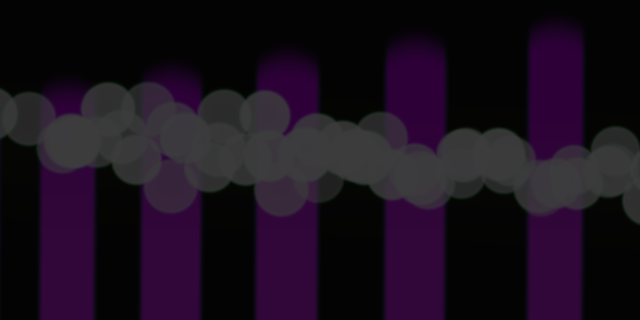
Reproduce this background procedurally as a Shadertoy shader.

```glsl
// Dim grey bokeh discs drifting in a wavy band across soft violet pillars on black.

float hash(vec2 p) {
    return fract(sin(dot(p, vec2(12.9898, 78.233))) * 43758.5453);
}

// Centre of one disc: each strand is an even row bent by slow and fast waves.
vec2 discCentre(int strand, float i) {
    if (strand == 0)
        return vec2(-0.026 + 0.122 * i,
                    0.617 - 0.0083 * i + 0.057 * cos(2.0 * i - 7.0) + 0.052 * sin(0.4 * (i - 1.0)));
    if (strand == 1)
        return vec2(0.195 + 0.1146 * i,
                    0.505 - 0.0052 * i - 0.052 * cos(1.9 * (i - 3.0)) - 0.026 * sin(0.4 * i) + 0.078 * exp(-i));
    return vec2(0.234 + 0.151 * i,
                0.583 - 0.0117 * i - 0.034 * cos(1.9 * (i - 3.5)));
}

// Pillars grow taller and further apart towards the right.
vec3 addPillars(vec3 col, vec2 p) {
    vec3 violet = mix(vec3(0.19, 0.027, 0.22), vec3(0.175, 0.0, 0.215), smoothstep(0.2, 0.8, p.y));
    for (int n = -1; n < 5; n++) {
        float i = float(n);
        float centre = 0.209 + 0.324 * i + 0.019 * i * (i - 1.0);
        float halfWidth = 0.097 - 0.0028 * (i - 2.0) * (i - 2.0);
        float dx = abs(p.x - centre - 0.006 * p.y);
        float top = 0.785 + 0.0475 * i;
        float fade = smoothstep(top, top - 0.13, p.y + 4.0 * dx * dx);
        float edge = dx - halfWidth;
        col = mix(col, vec3(0.06, 0.04, 0.12), 0.7 * fade * smoothstep(0.014, -0.002, edge));
        col = mix(col, violet, fade * smoothstep(0.006, -0.012, edge));
    }
    return col;
}

// Translucent discs: x is the combined cover, y the strongest outer rim.
vec2 bokeh(vec2 p) {
    float clear = 1.0;
    float rim = 0.0;
    float soft = 0.004 + 0.7 / iResolution.y;
    for (int strand = 0; strand < 3; strand++) {
        for (int n = 0; n < 17; n++) {
            vec2 id = vec2(float(n), float(strand));
            vec2 jitter = vec2(hash(id + 3.1), hash(id + 7.7)) - 0.5;
            float radius = 0.076 + 0.008 * hash(id + 1.3);
            float d = length(p - discCentre(strand, id.x) - 0.012 * jitter) - radius;
            float low = strand == 1 ? 0.42 : 0.62;
            float alpha = mix(low, 0.92, hash(id + 5.9)) * (1.0 + 0.6 * min(d, 0.0));
            clear *= 1.0 - alpha * smoothstep(soft, -soft, d);
            rim = max(rim, alpha * exp(-pow(d / 0.006, 2.0)));
        }
    }
    return vec2(1.0 - clear, rim);
}

void mainImage(out vec4 fragColor, in vec2 fragCoord) {
    vec2 p = fragCoord / iResolution.y;

    // Near-black ground with a faint warm haze behind the band
    float haze = exp(-pow((p.y - 0.53 + 0.05 * p.x) / 0.17, 2.0));
    vec3 col = vec3(0.013, 0.012, 0.012) + vec3(0.007, 0.008, 0.004) * haze;
    col = addPillars(col, p);

    // Grey discs with a thin green fringe
    vec2 discs = bokeh(p);
    col = mix(col, vec3(0.235, 0.235, 0.24), discs.x);
    col += vec3(0.01, 0.09, 0.02) * discs.y * (1.0 - discs.x);

    fragColor = vec4(col, 1.0);
}
```
